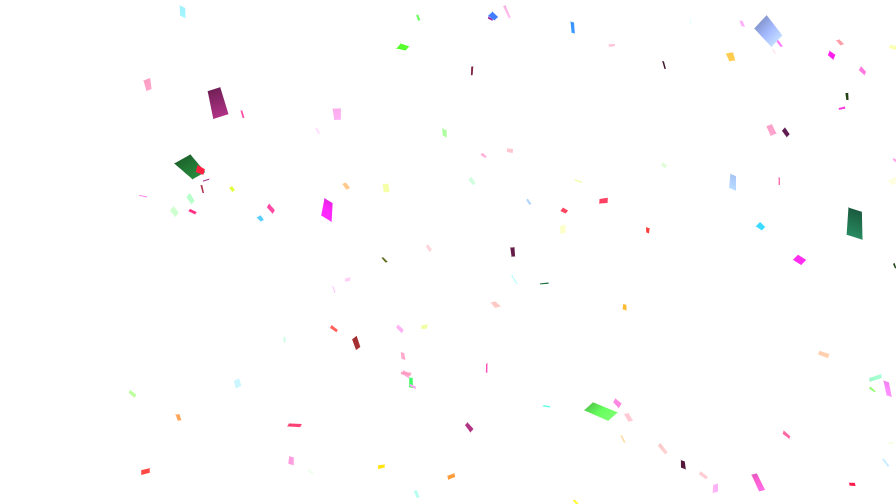
Give the GLSL for this background, as a Shadertoy shader.

```glsl
float hash(float id, float channel) {
    return fract(sin(dot(vec2(id, channel), vec2(12.9898, 78.233))) * 43758.5453);
}

vec3 hueColor(float hue) {
    return clamp(abs(fract(hue + vec3(0.0, 2.0, 1.0) / 3.0) * 6.0 - 3.0) - 1.0, 0.0, 1.0);
}

// Mostly magenta to red, otherwise orange through blue; pale, vivid or dark
vec3 paperColor(float id, float nearness) {
    float pick = hash(id, 1.0);
    float hue = hash(id, 2.0) < 0.52 ? 0.82 + 0.2 * pick : 0.06 + 0.58 * pick;
    vec3 pure = hueColor(hue);
    float tone = hash(id, 3.0) + 0.4 * nearness;
    if (tone < 0.45) return mix(vec3(1.0), pure, 0.12 + 0.6 * tone);
    if (tone < 0.8) return mix(vec3(1.0), pure, 0.45 + 0.5 * hash(id, 4.0));
    return mix(vec3(0.6), pure, 0.6) * mix(0.3, 0.85, hash(id, 4.0));
}

void mainImage(out vec4 fragColor, in vec2 fragCoord) {
    float pixel = 1.0 / iResolution.y;
    float aspect = iResolution.x * pixel;
    vec2 uv = fragCoord * pixel;
    vec3 color = vec3(1.0);

    for (float id = 1.0; id <= 112.0; id++) {
        // Scatter, leaving the left margin empty
        vec2 center = vec2(mix(0.14, 1.0, pow(hash(id, 5.0), 0.85)) * aspect, hash(id, 6.0));
        vec2 p = uv - center;

        // Few pieces are close and large
        float depth = hash(id, 7.0);
        float nearness = pow(depth, 16.0);
        float len = 0.005 + 0.005 * depth + 0.021 * nearness;
        float width = len * mix(0.12, 0.8, hash(id, 8.0));
        width = max(width, len * 0.6 * nearness);

        // Skewed axes of the tumbling sheet
        float longAngle = 2.0 + 1.1 * (hash(id, 9.0) - 0.5);
        if (hash(id, 10.0) < 0.25) longAngle += 1.1;
        float shortAngle = longAngle - 1.57 + 0.9 * (hash(id, 11.0) - 0.6);
        vec2 u = vec2(cos(shortAngle), sin(shortAngle));
        vec2 v = vec2(cos(longAngle), sin(longAngle));
        float skew = u.x * v.y - u.y * v.x;
        vec2 q = vec2(p.x * v.y - p.y * v.x, u.x * p.y - u.y * p.x) / skew;

        // Perspective taper and smooth edges
        float taper = 1.0 + 0.25 * (hash(id, 12.0) - 0.5) * q.y / len;
        vec2 inside = (vec2(width * taper, len) - abs(q)) * abs(skew);
        float cover = clamp(min(inside.x, inside.y) / pixel + 0.5, 0.0, 1.0);
        cover *= min(1.0, 2.0 * width / pixel);

        // Light falls off along the large sheets
        vec3 paper = paperColor(id, nearness) * (1.0 - 0.25 * nearness * q.y / len);
        color = mix(color, clamp(paper, 0.0, 1.0), cover);
    }

    fragColor = vec4(color, 1.0);
}
```
